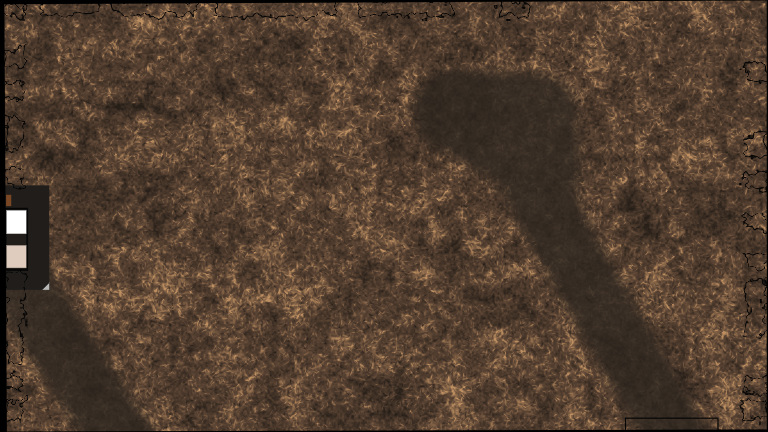
Give the GLSL for this texture, as a WebGL 2 fragment shader.

```glsl
#version 300 es
precision highp float;
// Dry matted grass with two long soft shadows, a dark swatch card and a torn dark frame.
#define STRAND_SCALE 46.0
#define STRAND_GAIN 0.36
#define MOTTLE_GAIN 0.80
#define GRAIN_GAIN 0.30
#define SHADOW_SOFT 0.023
#define SHADOW_DEPTH 0.95
#define LINE_HALF 0.0014
#define TEAR_SIZE 0.022

uniform vec2 u_resolution;
out vec4 outColor;
const vec3 SOIL = vec3(0.15, 0.12, 0.095), STRAW = vec3(0.36, 0.27, 0.205);
const vec3 HIGHLIGHT = vec3(0.74, 0.56, 0.38), SHADE = vec3(0.205, 0.168, 0.135);
const vec3 CARD = vec3(0.125, 0.115, 0.105), INK = vec3(0.02);

float hash(vec2 p) {
    vec3 q = fract(p.xyx * 0.1031);
    q += dot(q, q.yzx + 33.33);
    return fract((q.x + q.y) * q.z);
}

float valueNoise(vec2 p) {
    vec2 i = floor(p), f = fract(p);
    f = f * f * (3.0 - 2.0 * f);
    float low = mix(hash(i), hash(i + vec2(1, 0)), f.x);
    return mix(low, mix(hash(i + vec2(0, 1)), hash(i + vec2(1, 1)), f.x), f.y);
}

vec2 noisePair(vec2 p) { return vec2(valueNoise(p), valueNoise(p + 50.0)) - 0.5; }

// Cellular strands: one slightly curved, randomly turned blade per cell, light or dark.
float strands(vec2 p, float seed) {
    float sum = 0.0;
    for (int n = 0; n < 9; n++) {
        vec2 id = floor(p) + vec2(n % 3 - 1, n / 3 - 1), key = id + seed;
        vec2 d = p - id - vec2(hash(key), hash(key + 17.3));
        float a = 6.2832 * hash(key + 41.7);
        d = vec2(d.x * cos(a) + d.y * sin(a), d.y * cos(a) - d.x * sin(a));
        d.y += 0.5 * (hash(key + 63.1) - 0.5) * d.x * d.x;
        float blade = smoothstep(0.22, 0.02, abs(d.y)) * smoothstep(0.75, 0.15, abs(d.x));
        sum += blade * (hash(key + 87.9) * 2.2 - 0.95);
    }
    return sum;
}

float capsule(vec2 p, vec2 a, vec2 b, float r) {
    vec2 pa = p - a, ba = b - a;
    return length(pa - ba * clamp(dot(pa, ba) / dot(ba, ba), 0.0, 1.0)) - r;
}

float box(vec2 p, vec2 center, vec2 halfSize) {
    vec2 d = abs(p - center) - halfSize;
    return length(max(d, 0.0)) + min(max(d.x, d.y), 0.0);
}

// Rounded head on a slanted shaft.
float mainShadow(vec2 p) {
    vec2 a = vec2(1.055, 0.743), b = vec2(1.242, 0.735), c = vec2(1.250, 0.630);
    float head = min(capsule(p, a, b, 0.095), min(capsule(p, b, c, 0.094), capsule(p, a, c, 0.094)));
    float shaft = capsule(p, vec2(1.25, 0.54), vec2(1.585, -0.05), 0.071);
    float h = max(0.07 - abs(head - shaft), 0.0);
    return min(head, shaft) - h * h * 3.5;
}

// Ragged outlines along the frame, each given as centre and half length.
float tornOutline(vec2 p, float aspect) {
    const vec2 top[5] = vec2[5](vec2(0.164, 0.060), vec2(0.359, 0.093), vec2(0.637, 0.139),
        vec2(0.934, 0.108), vec2(1.186, 0.034));
    const vec2 left[8] = vec2[8](vec2(0.977, 0.012), vec2(0.865, 0.022), vec2(0.792, 0.023),
        vec2(0.690, 0.037), vec2(0.590, 0.020), vec2(0.268, 0.106), vec2(0.115, 0.017), vec2(0.051, 0.023));
    const vec2 right[8] = vec2[8](vec2(0.830, 0.020), vec2(0.664, 0.026), vec2(0.579, 0.021),
        vec2(0.488, 0.019), vec2(0.398, 0.016), vec2(0.285, 0.062), vec2(0.109, 0.021), vec2(0.051, 0.021));
    vec2 q = p + TEAR_SIZE * (noisePair(p * 62.0) + 0.5 * noisePair(p * 150.0));
    float d = box(p, vec2(1.555, 0.017), vec2(0.107, 0.015));
    for (int i = 0; i < 8; i++) {
        d = min(d, box(q, vec2(0.033, left[i].x), vec2(0.021, left[i].y)));
        d = min(d, box(q, vec2(aspect - 0.028, right[i].x), vec2(0.025, right[i].y)));
        if (i < 5) d = min(d, box(q, vec2(top[i].x, 0.983), vec2(top[i].y, 0.017)));
    }
    return abs(d) - LINE_HALF;
}

// Fills the region where the distance is negative.
void paint(inout vec3 color, vec3 ink, float d) {
    float px = 0.7 / u_resolution.y;
    color = mix(color, ink, smoothstep(px, -px, d));
}

void main() {
    vec2 p = gl_FragCoord.xy / u_resolution.y;
    float aspect = u_resolution.x / u_resolution.y, across = p.x / aspect;

    // Grass tone: mottling, fine grain and layered strands.
    float mottle = 0.25 * valueNoise(p * 6.0) + 0.35 * valueNoise(p * 19.0 + 9.0) + 0.4 * valueNoise(p * 52.0) - 0.5;
    float blades = 0.0;
    for (float i = 0.0; i < 4.0; i++)
        blades += 0.5 * strands(p * STRAND_SCALE * (1.0 + 0.45 * i) + i * 7.7, i * 131.0 + 5.0);
    float tone = 0.41 + MOTTLE_GAIN * mottle + GRAIN_GAIN * (valueNoise(p * 190.0) - 0.5);
    tone += STRAND_GAIN * blades * (1.0 + 1.5 * mottle);
    // Shallow furrows and a worn hollow.
    tone -= 0.14 * smoothstep(0.014, 0.0, capsule(p, vec2(0.14, 0.762), vec2(0.46, 0.742), 0.0));
    tone -= 0.10 * smoothstep(0.014, 0.0, capsule(p, vec2(0.76, 0.835), vec2(0.94, 0.79), 0.0));
    tone = clamp(tone - 0.18 * smoothstep(0.11, 0.0, length(p - vec2(0.93, 0.08))), 0.0, 1.0);
    vec3 color = tone < 0.5 ? mix(SOIL, STRAW, tone * 2.0) : mix(STRAW, HIGHLIGHT, tone * 2.0 - 1.0);

    // Cast shadows flatten the grass.
    float shadow = min(mainShadow(p), capsule(p, vec2(0.02, 0.38), vec2(0.31, -0.06), 0.074));
    color = mix(color, SHADE * (0.82 + 0.4 * tone), SHADOW_DEPTH * smoothstep(SHADOW_SOFT, -SHADOW_SOFT, shadow));

    // Swatch card with pale patches and a bright corner.
    float card = box(p, vec2(0.057, 0.450), vec2(0.057, 0.121));
    paint(color, CARD, card);
    paint(color, vec3(0.48, 0.28, 0.14), box(p, vec2(0.020, 0.536), vec2(0.006, 0.013)));
    paint(color, INK, abs(box(p, vec2(0.038, 0.446), vec2(0.025, 0.071))) - 0.002);
    paint(color, vec3(1.0), box(p, vec2(0.038, 0.486), vec2(0.023, 0.027)));
    paint(color, vec3(0.88, 0.80, 0.75), box(p, vec2(0.038, 0.406), vec2(0.023, 0.026)));
    paint(color, vec3(0.72), max(card, p.y - p.x - 0.231));

    // Torn outlines and the slightly tilted black frame.
    paint(color, INK, tornOutline(p, aspect));
    float frame = min(p.x - mix(0.016, 0.010, p.y), aspect - 0.003 - p.x);
    frame = min(frame, min(p.y - mix(0.001, 0.006, across), 1.0 - mix(0.010, 0.001, across) - p.y));
    paint(color, vec3(0.0), frame);
    outColor = vec4(color, 1.0);
}
```
